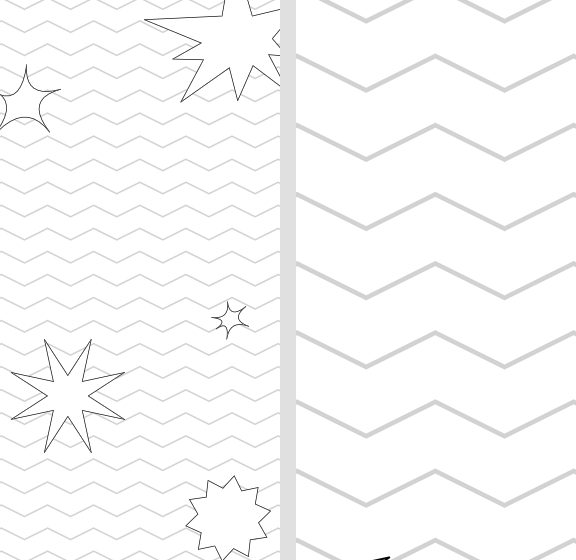
Left, the full canvas; right, a detail of the centre.
Write a WebGL 1 fragment shader that draws this pattern.

```glsl
precision highp float;
uniform vec2 u_resolution;

#define UNITS 384.0                 // grid units across the canvas width
#define WAVE_PERIOD 63.25
#define ROW_STEP 31.62
#define WAVE_HEIGHT 15.7
#define WAVE_PEAK vec2(191.7, 281.6)
#define WAVE_WIDTH 2.1
#define INK_WIDTH 0.95
#define PAPER vec3(1.0)
#define WAVE_GRAY vec3(0.825)
#define INK vec3(0.03)
#define CURVE_STEPS 10
#define PI 3.14159265

// Path state: sample point, pen position, distance to outline, side (-1 inside)
vec2 point, pen;
float dist, side;

float segmentDistance(vec2 p, vec2 a, vec2 b) {
  vec2 e = b - a, w = p - a;
  return length(w - e * clamp(dot(w, e) / dot(e, e), 0.0, 1.0));
}

void moveTo(vec2 start) {
  pen = start;
  dist = 1e4;
  side = 1.0;
}

void lineTo(vec2 next) {
  dist = min(dist, segmentDistance(point, pen, next));
  if ((pen.y > point.y) != (next.y > point.y)) {
    float crossing = mix(pen.x, next.x, (point.y - pen.y) / (next.y - pen.y));
    if (point.x < crossing) side = -side;
  }
  pen = next;
}

// Quadratic curve pulled towards a hub
void curveTo(vec2 hub, vec2 tip) {
  vec2 start = pen;
  for (int i = 1; i <= CURVE_STEPS; i++) {
    float t = float(i) / float(CURVE_STEPS);
    lineTo(mix(mix(start, hub, t), mix(hub, tip, t), t));
  }
}

void spike(vec2 tip, vec2 notch) {
  lineTo(tip);
  lineTo(notch);
}

// Signed distance to an even star; turn is clockwise from straight up
float evenStar(vec2 p, float points, float outer, float inner, float turn) {
  float halfStep = PI / points;
  float angle = atan(p.x, -p.y) - turn;
  angle = abs(mod(angle + halfStep, 2.0 * halfStep) - halfStep);
  vec2 q = length(p) * vec2(cos(angle), sin(angle));
  vec2 tip = vec2(outer, 0.0);
  vec2 notch = inner * vec2(cos(halfStep), sin(halfStep));
  vec2 e = notch - tip, w = q - tip;
  float outside = e.x * w.y - e.y * w.x;
  return segmentDistance(q, tip, notch) * (outside < 0.0 ? 1.0 : -1.0);
}

float jaggedStar() {
  moveTo(vec2(304.5, 22.0));
  spike(vec2(198.0, 27.0), vec2(276.0, 59.0));
  spike(vec2(237.0, 81.0), vec2(279.0, 82.0));
  spike(vec2(248.0, 140.0), vec2(314.5, 93.0));
  spike(vec2(326.0, 138.0), vec2(347.0, 90.0));
  spike(vec2(396.0, 127.0), vec2(368.5, 75.0));
  spike(vec2(394.0, 77.0), vec2(373.5, 53.0));
  spike(vec2(413.0, 6.0), vec2(346.0, 22.0));
  spike(vec2(320.0, -68.0), vec2(304.5, 22.0));
  return dist * side;
}

float softStar() {
  vec2 hub = vec2(33.0, 136.0);
  moveTo(vec2(36.5, 89.0));
  curveTo(hub, vec2(83.0, 122.5));
  curveTo(hub, vec2(68.0, 181.0));
  curveTo(hub, vec2(-12.0, 190.0));
  curveTo(hub, vec2(-18.0, 120.0));
  curveTo(hub + vec2(-5.0, 18.0), vec2(36.5, 89.0));
  return dist * side;
}

float smallStar() {
  vec2 hub = vec2(315.0, 438.0);
  moveTo(vec2(312.0, 414.0));
  curveTo(hub, vec2(337.0, 420.5));
  curveTo(hub, vec2(341.0, 447.5));
  curveTo(hub, vec2(311.0, 465.0));
  curveTo(hub, vec2(296.5, 451.0));
  curveTo(hub, vec2(290.5, 435.5));
  curveTo(hub, vec2(312.0, 414.0));
  return dist * side;
}

// Area of the pixel covered by a band around a zero distance
float stroke(float d, float width, float pixel) {
  vec2 limits = (d + vec2(0.5, -0.5) * width) / pixel + 0.5;
  limits = clamp(limits, 0.0, 1.0);
  return limits.x - limits.y;
}

void main() {
  // Grid units, measured down from the top left corner
  float pixel = UNITS / u_resolution.x;
  point = vec2(gl_FragCoord.x, u_resolution.y - gl_FragCoord.y) * pixel;

  // Zigzag rows
  vec2 w = point - WAVE_PEAK;
  float rise = abs(fract(w.x / WAVE_PERIOD + 0.5) - 0.5) * 2.0 * WAVE_HEIGHT;
  float row = mod(w.y - rise + 0.5 * ROW_STEP, ROW_STEP) - 0.5 * ROW_STEP;
  float slope = 2.0 * WAVE_HEIGHT / WAVE_PERIOD;
  float wave = stroke(row / sqrt(1.0 + slope * slope), WAVE_WIDTH, pixel);
  vec3 color = mix(PAPER, WAVE_GRAY, wave);

  // Outlined stars cover the rows
  float star = min(jaggedStar(), min(softStar(), smallStar()));
  star = min(star, evenStar(point - vec2(93.0, 543.0), 8.0, 84.0, 28.0, PI / 8.0));
  star = min(star, evenStar(point - vec2(313.0, 711.0), 10.0, 59.0, 42.0, 0.14));
  color = mix(color, PAPER, clamp(0.5 - star / pixel, 0.0, 1.0));
  color = mix(color, INK, stroke(star, INK_WIDTH, pixel));
  gl_FragColor = vec4(color, 1.0);
}
```
